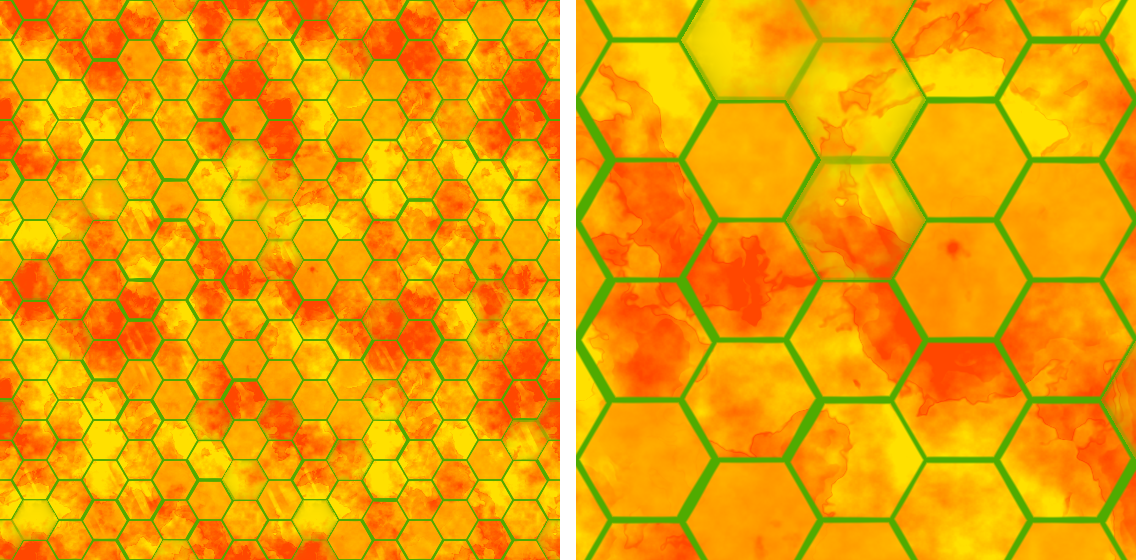
Left, the full canvas; right, a detail of the centre.
Write a three.js fragment shader that draws this pattern.

```glsl
// Green honeycomb outlines over mottled red, orange and yellow ink washes.
varying vec2 vUv;

const vec2 CELLS = vec2(16.0, 14.0);      // hexagon columns and rows
const float WASH_REPEATS = 2.0;           // repeats of the wash per canvas side
const vec2 BLOB_FREQ = vec2(6.0, 5.0);    // broad blobs per wash repeat
const float LINE_THIN = 0.045;            // line widths, in column spacings
const float LINE_WIDE = 0.072;
const float LINE_BOLD = 0.1;
const float BOLD_SHARE = 0.08;
const float SOFTNESS = 0.014;             // half width of the smoothed edge
const float VEIL_SHARE = 0.2;             // share of cells veiled in amber
const float WORN_SHARE = 0.13;            // share of cells with faded outlines
const float SCRATCH_SHARE = 0.13;
const vec3 RED = vec3(1.0, 0.28, 0.0);
const vec3 AMBER = vec3(1.0, 0.67, 0.0);
const vec3 YELLOW = vec3(1.0, 0.88, 0.0);
const vec3 GREEN = vec3(0.31, 0.67, 0.0);
const vec3 OLIVE = vec3(0.72, 0.66, 0.0);

const float APOTHEM = 0.57735;
const vec2 METRIC = vec2(1.0, 2.0 * APOTHEM);

float hash(vec2 p) {
  return fract(sin(dot(p, vec2(127.1, 311.7))) * 43758.5453);
}

// Value noise that wraps after a whole number of lattice steps
float lattice(vec2 i, vec2 period) {
  return hash(floor(mod(i + 0.5, period)) + period * 1.37);
}

float noise(vec2 p, vec2 period) {
  vec2 i = floor(p);
  vec2 f = fract(p);
  f = f * f * (3.0 - 2.0 * f);
  float low = mix(lattice(i, period), lattice(i + vec2(1.0, 0.0), period), f.x);
  float high = mix(lattice(i + vec2(0.0, 1.0), period), lattice(i + 1.0, period), f.x);
  return mix(low, high, f.y);
}

float fbm(vec2 u, vec2 freq) {
  float sum = 0.0;
  float amp = 0.516;
  for (int k = 0; k < 5; k++) {
    sum += amp * noise(u * freq, freq);
    freq *= 2.0;
    amp *= 0.5;
  }
  return sum;
}

// Centre of the nearest flat-topped hexagon, in columns and rows
vec2 hexCentre(vec2 q) {
  vec2 even = vec2(2.0 * floor(q.x * 0.5 + 0.5), floor(q.y) + 0.5);
  vec2 odd = vec2(2.0 * floor(q.x * 0.5) + 1.0, floor(q.y + 0.5));
  return length((q - even) * METRIC) < length((q - odd) * METRIC) ? even : odd;
}

// Width of the line shared by two cells, keyed by its wrapped midpoint
float lineWidth(vec2 midpoint) {
  vec2 id = floor(mod(midpoint + 0.1, CELLS) * 4.0);
  float width = mix(LINE_THIN, LINE_WIDE, hash(id + 3.0));
  return hash(id + 71.0) < BOLD_SHARE ? LINE_BOLD : width;
}

vec3 washColour(float tone) {
  return tone < 0.65 ? mix(RED, AMBER, tone / 0.65)
                     : mix(AMBER, YELLOW, (tone - 0.65) / 0.35);
}

void main() {
  vec2 q = vUv * CELLS;
  vec2 u = vUv * WASH_REPEATS;
  vec2 centre = hexCentre(q);
  vec2 id = floor(mod(centre + 0.25, CELLS) * 2.0);
  vec2 local = (q - centre) * METRIC;

  // Broad wash with warped blobs, fine mottling and wet rims
  vec2 warp = vec2(fbm(u, vec2(9.0)), fbm(u, vec2(11.0))) - 0.5;
  float grain = fbm(u, vec2(38.0)) - 0.5;
  float broad = fbm(u + 0.12 * warp, BLOB_FREQ) - 0.5;
  float pool = fbm(u + 0.16 * warp.yx, vec2(8.0, 7.0));
  float tone = 0.5 + 1.75 * broad + 0.75 * grain;
  tone += 0.24 * smoothstep(0.55, 0.575, pool) - 0.16 * smoothstep(0.46, 0.43, pool);
  tone -= 0.16 * (1.0 - smoothstep(0.0, 0.012, abs(pool - 0.545)));

  // Differences between cells: tint, amber veil and slanting scratches
  tone += 0.16 * (hash(id + 5.0) - 0.5);
  float veil = step(hash(id + 17.0), VEIL_SHARE) * smoothstep(0.32, 0.5, fbm(u, vec2(13.0)) + 0.05);
  tone = mix(tone, 0.64 + 0.2 * grain, 0.85 * veil);
  float streak = noise(vec2(60.0 * u.x + 30.0 * u.y, 4.0 * (u.y - u.x)), vec2(30.0, 4.0));
  float scratched = step(hash(id + 29.0), SCRATCH_SHARE) * smoothstep(0.55, 0.3, length(local));
  tone += 0.3 * scratched * (smoothstep(0.5, 0.75, streak) - 0.3);
  vec3 colour = washColour(clamp(tone, 0.0, 1.0));

  // Outline: the six sides of the cell, each with its own width
  float wobble = 0.85 + 0.3 * noise(u * 30.0, vec2(30.0));
  float outline = 0.0;
  float border = 1.0;
  for (int k = 0; k < 6; k++) {
    float angle = radians(60.0 * float(k) + 30.0);
    vec2 normal = vec2(cos(angle), sin(angle));
    float side = APOTHEM - dot(local, normal);
    float halfWidth = 0.5 * wobble * lineWidth(centre + APOTHEM * normal / METRIC);
    outline = max(outline, 1.0 - smoothstep(halfWidth - SOFTNESS, halfWidth + SOFTNESS, side));
    border = min(border, side);
  }

  // Worn cells: faded outline with olive dust beside it
  float worn = step(hash(id + 43.0), WORN_SHARE);
  float dust = worn * exp(-9.0 * max(border, 0.0)) * smoothstep(-0.2, 0.15, grain);
  colour = mix(colour, OLIVE, 0.7 * dust);
  float fade = worn * (0.45 + 0.4 * noise(u * 16.0, vec2(16.0)));
  gl_FragColor = vec4(mix(colour, GREEN, outline * (1.0 - fade)), 1.0);
}
```
